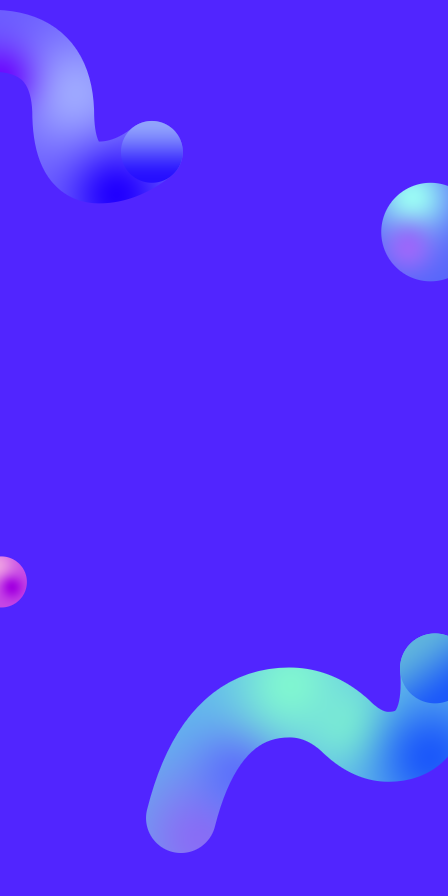
Write a WebGL 2 fragment shader that draws this background.

```glsl
#version 300 es
precision highp float;

uniform vec2 u_resolution;
out vec4 fragColor;

const vec3 BACKDROP = vec3(0.318, 0.145, 1.0);
const vec3 PERIWINKLE = vec3(0.62, 0.66, 1.0);
const vec3 VIOLET = vec3(0.42, 0.04, 1.0);
const vec3 DEEP_BLUE = vec3(0.13, 0.0, 1.0);
const vec3 MINT = vec3(0.50, 0.96, 0.82);
const vec3 AZURE = vec3(0.11, 0.35, 0.98);
const vec3 LILAC = vec3(0.54, 0.43, 0.96);

float segmentDistance(vec2 p, vec2 a, vec2 b) {
    vec2 ab = b - a;
    float t = clamp(dot(p - a, ab) / dot(ab, ab), 0.0, 1.0);
    return length(p - a - ab * t);
}

vec2 bezier(vec2 a, vec2 control, vec2 b, float t) {
    return mix(mix(a, control, t), mix(control, b, t), t);
}

// Distance to a quadratic curve, walked in short segments
float curveDistance(vec2 p, vec2 a, vec2 control, vec2 b) {
    const int STEPS = 20;
    float nearest = 10.0;
    vec2 previous = a;
    for (int i = 1; i <= STEPS; i++) {
        vec2 next = bezier(a, control, b, float(i) / float(STEPS));
        nearest = min(nearest, segmentDistance(p, previous, next));
        previous = next;
    }
    return nearest;
}

float coverage(float distanceToEdge, float pixel) {
    return clamp(0.5 - distanceToEdge / pixel, 0.0, 1.0);
}

// Soft spot of colour over a base
vec3 tint(vec3 base, vec3 tone, vec2 p, vec2 center, float spread) {
    vec2 q = (p - center) / spread;
    return mix(base, tone, exp(-dot(q, q)));
}

// Disc filled with a gradient running along a direction
vec3 gradientDisc(vec3 base, vec2 p, vec2 center, float radius, vec2 direction,
                  vec3 low, vec3 high, float pixel) {
    vec2 q = (p - center) / radius;
    vec3 fill = mix(low, high, smoothstep(-0.9, 1.0, dot(q, direction)));
    return mix(base, fill, coverage(length(p - center) - radius, pixel));
}

vec3 upperTube(vec3 base, vec2 p, float pixel) {
    const float RADIUS = 0.069;
    vec2 bend = vec2(0.141, 1.753);
    vec2 valley = vec2(0.221, 1.615);
    vec2 tip = vec2(0.339, 1.661);
    float d = curveDistance(p, vec2(-0.01, 1.909), vec2(0.135, 1.904), bend);
    d = min(d, curveDistance(p, bend, vec2(0.141, 1.615), valley));
    d = min(d, curveDistance(p, valley, vec2(0.281, 1.615), tip));

    vec3 fill = vec3(0.42, 0.36, 1.0);
    fill = tint(fill, PERIWINKLE, p, vec2(0.165, 1.79), 0.13);
    fill = tint(fill, VIOLET, p, vec2(0.0, 1.825), 0.075);
    fill = tint(fill, DEEP_BLUE, p, vec2(0.26, 1.565), 0.10);
    base = mix(base, fill, coverage(d - RADIUS, pixel));
    return gradientDisc(base, p, tip, RADIUS, vec2(0.0, 1.0),
                        vec3(0.15, 0.06, 1.0), vec3(0.57, 0.64, 0.99), pixel);
}

vec3 lowerTube(vec3 base, vec2 p, float pixel) {
    const float RADIUS = 0.078;
    vec2 crest = vec2(0.646, 0.432);
    vec2 slope = vec2(0.771, 0.380);
    vec2 valley = vec2(0.867, 0.333);
    vec2 tip = vec2(0.971, 0.508);
    float d = curveDistance(p, vec2(0.404, 0.174), vec2(0.469, 0.432), crest);
    d = min(d, curveDistance(p, crest, vec2(0.714, 0.432), slope));
    d = min(d, curveDistance(p, slope, vec2(0.818, 0.333), valley));
    d = min(d, curveDistance(p, valley, vec2(0.984, 0.333), tip));

    vec3 fill = vec3(0.38, 0.72, 0.93);
    fill = tint(fill, LILAC, p, vec2(0.45, 0.13), 0.16);
    fill = tint(fill, vec3(0.36, 0.42, 0.99), p, vec2(0.54, 0.28), 0.10);
    fill = tint(fill, MINT, p, vec2(0.65, 0.47), 0.13);
    fill = tint(fill, MINT, p, vec2(0.79, 0.38), 0.10);
    fill = tint(fill, AZURE, p, vec2(0.96, 0.31), 0.13);
    base = mix(base, fill, coverage(d - RADIUS, pixel));
    return gradientDisc(base, p, tip, RADIUS, vec2(-0.6, 0.8),
                        AZURE, vec3(0.37, 0.70, 0.87), pixel);
}

vec3 aquaSphere(vec3 base, vec2 p, float pixel) {
    vec2 center = vec2(0.961, 1.482);
    vec3 fill = vec3(0.34, 0.40, 0.98);
    fill = tint(fill, vec3(0.60, 0.98, 0.96), p, center + vec2(-0.04, 0.075), 0.085);
    fill = tint(fill, vec3(0.60, 0.41, 0.98), p, center + vec2(-0.05, -0.035), 0.055);
    return mix(base, fill, coverage(length(p - center) - 0.11, pixel));
}

vec3 pinkSphere(vec3 base, vec2 p, float pixel) {
    vec2 center = vec2(0.003, 0.701);
    vec3 fill = vec3(0.78, 0.28, 0.90);
    fill = tint(fill, vec3(0.93, 0.62, 0.89), p, center + vec2(-0.01, 0.035), 0.04);
    fill = tint(fill, vec3(0.64, 0.0, 0.88), p, center + vec2(0.024, -0.012), 0.025);
    return mix(base, fill, coverage(length(p - center) - 0.057, pixel));
}

void main() {
    // Canvas width is one unit
    float pixel = 1.0 / u_resolution.x;
    vec2 p = gl_FragCoord.xy * pixel;
    vec3 color = upperTube(BACKDROP, p, pixel);
    color = lowerTube(color, p, pixel);
    color = aquaSphere(color, p, pixel);
    color = pinkSphere(color, p, pixel);
    fragColor = vec4(color, 1.0);
}
```
